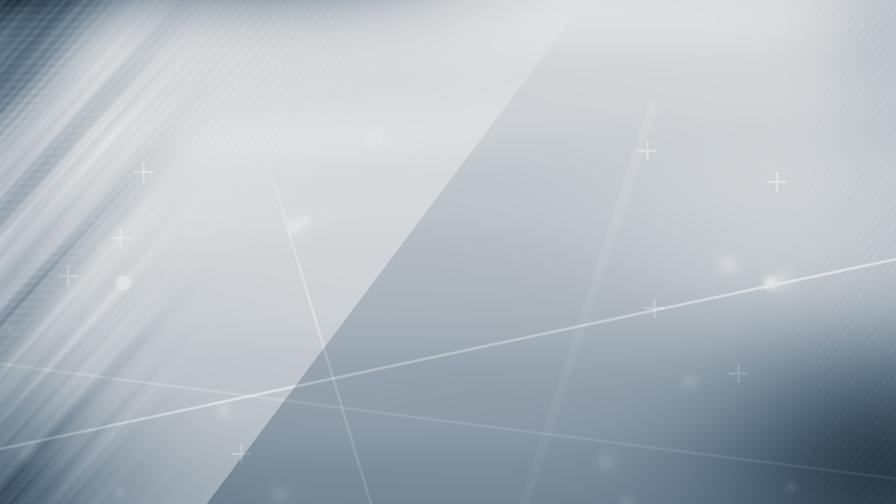
A Shadertoy shader for this background:

```glsl
#define STREAK_DIR vec2(0.674, 0.739)
#define HATCH_PITCH 0.0150
#define HATCH_DEPTH 0.045
#define EDGE_FOOT 0.410
#define EDGE_SLOPE 0.752
#define CORNER_DARK 0.66
#define LINE_WIDTH 0.0022
#define MARK_COUNT 22
#define MARK_GLOW 0.055
#define CLOUD_DEPTH 0.030

vec2 hash2(vec2 p) {
    p = vec2(dot(p, vec2(127.1, 311.7)), dot(p, vec2(269.5, 183.3)));
    return fract(sin(p) * 43758.5);
}

float gradientNoise(vec2 p) {
    vec2 i = floor(p), f = fract(p);
    vec2 w = f * f * (3.0 - 2.0 * f);
    vec2 e = vec2(1.0, 0.0);
    float a = dot(hash2(i) * 2.0 - 1.0, f);
    float b = dot(hash2(i + e) * 2.0 - 1.0, f - e);
    float c = dot(hash2(i + e.yx) * 2.0 - 1.0, f - e.yx);
    float d = dot(hash2(i + 1.0) * 2.0 - 1.0, f - 1.0);
    return mix(mix(a, b, w.x), mix(c, d, w.x), w.y);
}

float bell(float x, float center, float width) {
    float d = (x - center) / width;
    return exp(-d * d);
}

float spot(vec2 p, vec2 center, vec2 radius) {
    vec2 d = (p - center) / radius;
    return exp(-dot(d, d));
}

float ray(vec2 p, vec2 a, vec2 b, float width) {
    vec2 ab = b - a;
    float t = clamp(dot(p - a, ab) / dot(ab, ab), 0.0, 1.0);
    float d = length(p - a - ab * t);
    return 1.0 - smoothstep(0.3 * width, width + 1.0 / iResolution.y, d);
}

// Two tilted panels and the large pools of light and dark
float panels(vec2 p, float aspect) {
    float y = p.y, px = 1.0 / iResolution.y;
    float leftTone = 0.66 + 0.45 * y - 0.25 * y * y;
    float rightTone = 0.46 + 0.57 * y - 0.17 * y * y;
    rightTone += 0.11 * spot(p, vec2(aspect - 0.18, 0.45), vec2(0.36, 0.24));
    float side = p.x - EDGE_FOOT - EDGE_SLOPE * y;
    float tone = mix(leftTone, rightTone, smoothstep(-px, px, side));
    tone += CLOUD_DEPTH * gradientNoise(p * vec2(1.5, 9.0));
    tone -= 0.24 * exp((y - 1.0) / 0.055) * (1.0 - smoothstep(0.5, 1.15, p.x));
    tone -= 0.10 * spot(p, vec2(aspect, 1.0), vec2(0.14, 0.30));
    tone -= 0.25 * spot(p, vec2(0.0), vec2(0.28, 0.22));
    tone *= 1.0 - CORNER_DARK * spot(p, vec2(aspect, 0.08), vec2(0.37, 0.255));
    return tone;
}

// Slanted bands on the left, with fine hatching inside them
float streaks(vec2 p, float aspect) {
    float along = dot(p, STREAK_DIR);
    float across = dot(p, vec2(STREAK_DIR.y, -STREAK_DIR.x));
    float fade = 1.0 - smoothstep(0.05, 0.46, p.x);
    float bands = 0.36 * (1.0 - smoothstep(-0.57, -0.43, across));
    bands += 0.19 * bell(across, -0.39, 0.022);
    bands += 0.17 * bell(across, -0.235, 0.045);
    bands += 0.07 * bell(across, 0.008, 0.025);
    bands += 0.09 * (1.0 - smoothstep(0.0, 0.22, p.x));
    float grain = gradientNoise(vec2(across * 45.0, along * 1.3));
    grain += 0.6 * gradientNoise(vec2(across * 110.0 + 7.0, along * 2.0));
    float hatch = 0.5 + 0.5 * cos(6.2832 * across / HATCH_PITCH);
    float weave = 0.5 + 0.5 * cos(6.2832 * p.y / HATCH_PITCH);
    float dark = fade * (bands + 0.13 * grain);
    dark += HATCH_DEPTH * fade * (hatch + 0.6 * weave - 0.8) * smoothstep(0.06, 0.25, bands);
    float faint = spot(p, vec2(0.45, 0.9), vec2(0.25, 0.2));
    faint += 0.7 * smoothstep(aspect - 0.35, aspect, p.x);
    return dark + 0.022 * faint * (hatch - 0.5);
}

// Long thin rays and two bright nodes
float rays(vec2 p, float aspect) {
    float light = 0.13 * ray(p, vec2(0.0, 0.109), vec2(aspect, 0.486), LINE_WIDTH);
    light += 0.05 * ray(p, vec2(0.0, 0.278), vec2(aspect, 0.05), LINE_WIDTH);
    light += 0.07 * ray(p, vec2(0.498, 0.79), vec2(0.736, 0.0), LINE_WIDTH)
           * (1.0 - smoothstep(0.3, 0.8, p.y));
    light += 0.022 * ray(p, vec2(1.296, 0.79), vec2(1.04, 0.0), 0.012);
    light += 0.20 * spot(p, vec2(0.245, 0.438), vec2(0.011));
    light += 0.14 * spot(p, vec2(1.528, 0.438), vec2(0.014));
    return light;
}

// Scattered soft dots, every third one a small cross
float marks(vec2 p, float aspect) {
    float light = 0.0;
    for (int i = 0; i < MARK_COUNT; i++) {
        vec2 seed = hash2(vec2(float(i), 4.7));
        vec2 d = abs(p - seed * vec2(aspect, 0.85));
        float size = mix(0.007, 0.022, hash2(seed).x);
        float dotGlow = spot(d, vec2(0.0), vec2(size));
        float cross = max(ray(d, vec2(0.0), vec2(0.017, 0.0), 0.002),
                          ray(d, vec2(0.0), vec2(0.0, 0.017), 0.002));
        light += i % 3 == 0 ? 1.4 * cross : dotGlow;
    }
    return MARK_GLOW * light;
}

// Steel tint: bluest in the lower mid tones
vec3 steel(float tone) {
    float tint = 0.005 + 0.9 * tone * (1.0 - tone) * (1.0 - tone);
    return tone + tint * vec3(0.0, 0.54, 1.0);
}

void mainImage(out vec4 fragColor, in vec2 fragCoord) {
    vec2 p = fragCoord / iResolution.y;
    float aspect = iResolution.x / iResolution.y;
    float tone = panels(p, aspect) - streaks(p, aspect);
    tone += rays(p, aspect) + marks(p, aspect);
    fragColor = vec4(steel(clamp(tone, 0.12, 0.88)), 1.0);
}
```
